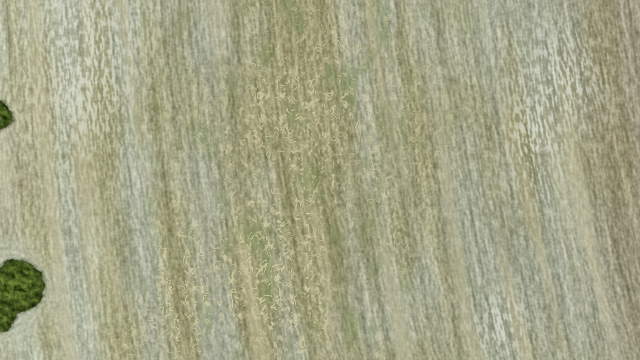
This texture is drawn by a WebGL 1 fragment shader. Its source:

```glsl
precision highp float;
// Mown field seen from above: bent, nearly vertical swaths in grey and olive,
// curled straw flecks, chalky patches and a few tree crowns at the left edge.
// Stretched gradient noise makes the rows; ridged noise makes the straw.
uniform vec2 u_resolution;

vec2 gradientAt(vec2 cell) {
  vec3 h = fract(cell.xyx * vec3(0.1031, 0.1030, 0.0973));
  h += dot(h, h.yzx + 33.33);
  float angle = 6.2832 * fract((h.x + h.y) * h.z);
  return vec2(cos(angle), sin(angle));
}

// Gradient noise, roughly -0.7 to 0.7
float noise(vec2 p) {
  vec2 i = floor(p), f = fract(p);
  vec2 w = f * f * f * (f * (f * 6.0 - 15.0) + 10.0);
  vec2 e = vec2(1.0, 0.0);
  float low = mix(dot(gradientAt(i), f), dot(gradientAt(i + e), f - e), w.x);
  float high = mix(dot(gradientAt(i + e.yx), f - e.yx),
                   dot(gradientAt(i + 1.0), f - 1.0), w.x);
  return mix(low, high, w.y);
}

float fbm(vec2 p) {
  float sum = 0.0, amp = 1.0;
  for (int k = 0; k < 4; k++) {
    sum += amp * noise(p);
    p = mat2(1.6, 1.2, -1.2, 1.6) * p + 7.3;
    amp *= 0.55;
  }
  return sum;
}

// Soft round blotch
float blotch(vec2 p, vec2 center, vec2 size) {
  vec2 d = (p - center) / size;
  return exp(-dot(d, d));
}

// Thin curled threads along the zero lines of warped noise
float threads(vec2 p, float scale) {
  vec2 warp = vec2(noise(p * 31.0), noise(p * 31.0 + 19.0));
  float ridge = abs(noise(p * scale + warp * 1.6));
  float broken = smoothstep(0.02, 0.28, noise(p * scale * 0.8 + 41.0));
  return (1.0 - smoothstep(0.03, 0.17, ridge)) * broken;
}

// Signed distance to a ragged tree crown
float crown(vec2 p, vec2 center, float radius) {
  return length(p - center) - radius + 0.012 * fbm(p * 28.0);
}

void main() {
  vec2 p = gl_FragCoord.xy / u_resolution.y;
  float fall = 1.0 - p.y;

  // Rows lean to the right going down, more so at the right side
  float row = p.x - fall * (0.05 + 0.06 * p.x + 0.04 * fall);
  row += 0.004 * noise(p * vec2(9.0, 5.0));
  float swath = noise(vec2(row * 11.0, p.y * 0.8));
  float band = noise(vec2(row * 38.0, p.y * 1.5 + 5.0));
  float furrow = noise(vec2(row * 85.0, p.y * 5.0 + 9.0));
  float stubble = noise(vec2(row * 135.0, p.y * 38.0));
  float grain = noise(p * 115.0 + 3.0);
  float patches = fbm(p * vec2(4.0, 2.5) + 11.0);

  // Ground: grey to olive, pale at the left, brown at the right
  float middle = blotch(p, vec2(0.85, 0.5), vec2(0.45, 0.9));
  float olive = smoothstep(-0.45, 0.5, patches * 0.5 + swath * 0.9 + middle * 0.45 - 0.2);
  vec3 color = mix(vec3(0.655, 0.67, 0.59), vec3(0.61, 0.60, 0.455), olive);
  color += vec3(0.06, 0.065, 0.065) * (1.0 - smoothstep(0.1, 0.6, p.x));
  color = mix(color, vec3(0.58, 0.54, 0.44), 0.6 * smoothstep(1.5, 1.75, row + 0.1 * fall));
  color = mix(color, vec3(0.71, 0.69, 0.58),
              0.7 * blotch(p, vec2(0.03, 0.52), vec2(0.07, 0.2)));

  // Row relief and fine stubble
  color += 0.09 * band + 0.11 * furrow + 0.15 * stubble + 0.09 * grain;
  float seam = abs(fract(row * 21.0 + 0.25 * swath) - 0.5);
  color -= 0.045 * (1.0 - smoothstep(0.04, 0.16, seam)) * (0.6 + band);

  // Green regrowth along the middle rows
  float green = smoothstep(0.1, 0.55, fbm(p * vec2(13.0, 7.0) + 27.0) + 0.2 * band);
  color = mix(color, vec3(0.48, 0.54, 0.34), 0.55 * green * middle);

  // Straw, densest in the middle and lower left, gathered in rows
  float litter = middle + 0.8 * blotch(p, vec2(0.55, 0.15), vec2(0.25, 0.2));
  litter *= smoothstep(-0.3, 0.35, band + 0.6 * patches + 0.1);
  float straw = max(threads(p * vec2(1.1, 0.8), 52.0), threads(p + 5.0, 75.0));
  color = mix(color, vec3(0.83, 0.80, 0.64), clamp(0.85 * straw * litter, 0.0, 0.85));
  color = mix(color, vec3(0.76, 0.73, 0.59),
              0.45 * smoothstep(0.05, 0.4, noise(vec2(row * 16.0, p.y * 1.2 + 31.0))));

  // Chalky patches, broken up by the stubble
  float chalk = blotch(p, vec2(0.23, 0.82), vec2(0.14, 0.28))
              + blotch(p, vec2(1.48, 0.58), vec2(0.07, 0.13))
              + blotch(p, vec2(1.55, 0.78), vec2(0.12, 0.14))
              + blotch(p, vec2(1.40, 0.10), vec2(0.08, 0.09));
  chalk *= smoothstep(-0.15, 0.35, stubble + 0.6 * furrow + 0.3 * grain);
  color = mix(color, vec3(0.83, 0.85, 0.80), min(0.75 * chalk, 0.8));

  // Pale worn ground with faint rings around the large tree
  float fromTree = length((p - vec2(0.02, 0.19)) * vec2(1.0, 0.9));
  float worn = 1.0 - smoothstep(0.09, 0.17, fromTree + 0.02 * patches);
  color = mix(color, vec3(0.72, 0.74, 0.65) + 0.03 * sin(fromTree * 330.0) + 0.1 * grain, 0.8 * worn);

  // Tree crowns with clumped leaves, lit from the upper right
  float tree = min(crown(p, vec2(0.05, 0.205), 0.073), crown(p, vec2(0.0, 0.125), 0.045));
  tree = min(tree, crown(p, vec2(-0.008, 0.68), 0.042));
  float leaves = fbm(p * 55.0) - fbm(p * 55.0 + 0.35);
  vec3 foliage = vec3(0.30, 0.38, 0.14) + vec3(0.16, 0.17, 0.09) * (fbm(p * 48.0) - leaves);
  foliage *= 0.75 + 0.25 * smoothstep(0.0, 0.04, -tree);
  color *= 1.0 - 0.25 * (1.0 - smoothstep(0.0, 0.012, tree));
  color = mix(color, foliage, 1.0 - smoothstep(-0.003, 0.003, tree));

  gl_FragColor = vec4(clamp(color, 0.0, 1.0), 1.0);
}
```
